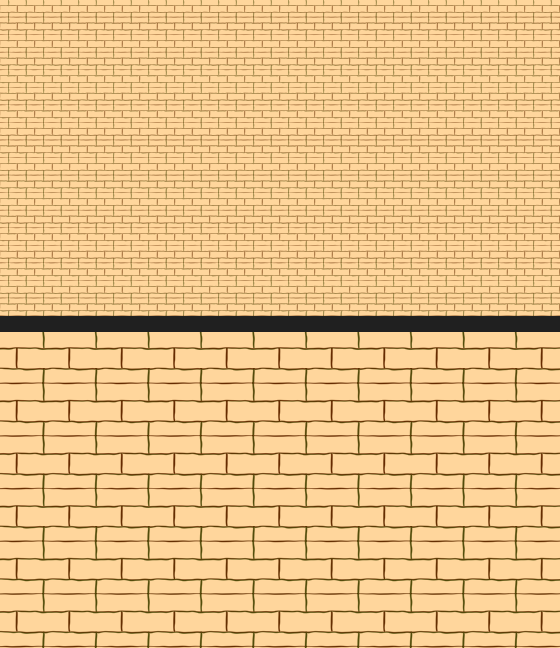
Top, the full canvas; bottom, a detail of the centre.
Write a Shadertoy shader that draws this pattern.

```glsl
// Small sand-coloured brick wall with hand-drawn brown and olive joints.

const vec2  TILES      = vec2(32.0, 18.0);      // repeats across and down
const vec3  SAND       = vec3(1.00, 0.84, 0.61);
const vec3  BROWN      = vec3(0.40, 0.17, 0.00);
const vec3  OLIVE      = vec3(0.32, 0.30, 0.04);
const float TALL_TOP   = 0.695;                 // bed joints, in tile heights
const float TALL_BASE  = 0.306;
const float THIN_SPLIT = 0.028;
const float TALL_JOINT = 0.99;                  // upright joints, in tile widths
const float THIN_JOINT = 0.50;
const float BED_WIDTH  = 0.014;
const float HEAD_WIDTH = 0.030;
const float WOBBLE     = 0.012;
const float SOFTNESS   = 1.2;                   // filter width in output samples
const float DRIFT      = 0.15;                  // slow change of line tint
const float TAU        = 6.2831853;

// Signed distance to a line that repeats once per tile.
float wrapped(float x, float centre) {
    return fract(x - centre + 0.5) - 0.5;
}

// Share of the filter footprint that a band of the given width covers.
float band(float d, float width, float footprint) {
    vec2 edge = clamp(vec2(-0.5, 0.5) * width,
                      d - 0.5 * footprint, d + 0.5 * footprint);
    return (edge.y - edge.x) / footprint;
}

// Layered sines with whole frequencies, so every line closes on itself.
float waver(float t, float seed) {
    return 0.55 * sin(TAU * t + seed)
         + 0.30 * sin(TAU * 3.0 * t + seed * 2.3)
         + 0.15 * sin(TAU * 5.0 * t + seed * 4.1);
}

// Bed joint: x is the brown core, y the olive fringe along its lower side.
vec2 bedJoint(vec2 p, float height, float seed, float footprint) {
    float d = wrapped(p.y, height + WOBBLE * waver(p.x, seed));
    float core = BED_WIDTH * (1.0 + 0.4 * waver(p.x, seed + 2.0));
    float fringe = BED_WIDTH * (1.0 + 0.5 * waver(p.x, seed + 4.0));
    return vec2(band(d, core, footprint),
                band(d + 0.5 * (core + fringe), fringe, footprint));
}

// Upright joint, swelling and leaning a little along its length.
float headJoint(vec2 p, float centre, float seed, float footprint) {
    float d = wrapped(p.x, centre + WOBBLE * waver(p.y, seed));
    float width = HEAD_WIDTH * (1.0 + 0.25 * waver(p.y, seed + 3.0));
    return band(d, width, footprint);
}

void mainImage(out vec4 fragColor, in vec2 fragCoord) {
    vec2 uv = fragCoord / iResolution.xy;
    vec2 p = uv * TILES;
    vec2 footprint = SOFTNESS * TILES / iResolution.xy;

    // Beds around the tall course and the fine split in the thin pair.
    vec2 ink = bedJoint(p, TALL_TOP, 0.7, footprint.y)
             + bedJoint(p, TALL_BASE, 3.1, footprint.y);
    float splitWidth = 0.020 * (1.0 - 0.35 * cos(TAU * (p.x - THIN_JOINT)));
    float split = wrapped(p.y, THIN_SPLIT + 0.5 * WOBBLE * waver(p.x, 5.2));
    ink.x += band(split, splitWidth, footprint.y);

    // Brown uprights in the tall course, olive ones through the thin pair.
    float middle = 0.5 * (TALL_TOP + TALL_BASE);
    float tall = band(wrapped(p.y, middle), TALL_TOP - TALL_BASE, footprint.y);
    ink.x = max(ink.x, tall * headJoint(p, TALL_JOINT, 1.4, footprint.x));
    ink.y = max(ink.y, (1.0 - tall) * headJoint(p, THIN_JOINT, 4.4, footprint.x));

    // Blend both inks, with a broad tint drift that wraps over the canvas.
    float total = clamp(ink.x + ink.y, 0.0, 1.0);
    float redness = ink.x / max(ink.x + ink.y, 1e-4);
    redness += DRIFT * cos(TAU * 3.0 * (uv.y - 0.574));
    vec3 line = mix(OLIVE, BROWN, clamp(redness, 0.0, 1.0));
    fragColor = vec4(mix(SAND, line, total), 1.0);
}
```
